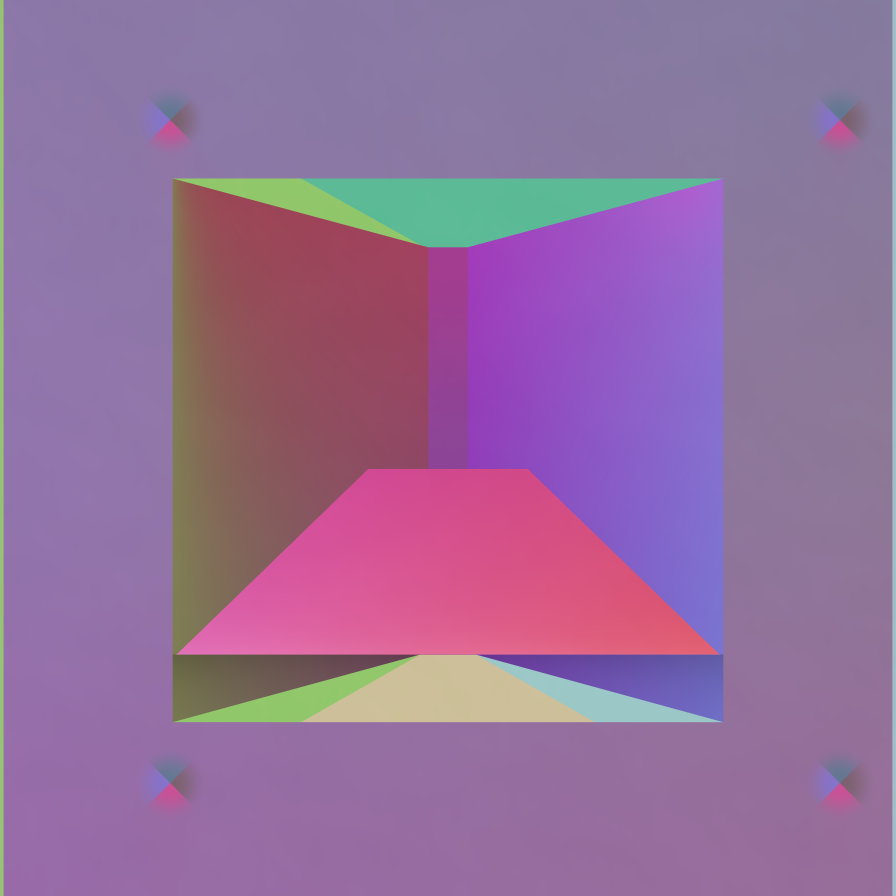
Write a Shadertoy shader that draws this texture map.

```glsl
#define BOX_HALF 0.3073
#define BOX_TOP 0.8008
#define BOX_BOTTOM 0.1940
#define CEILING_Y 0.7240
#define SHELF_TOP 0.4766
#define SHELF_BOTTOM 0.2695
#define STRIP_HALF 0.0220
#define PINWHEEL_SIZE 0.042
#define MOTTLE 0.006

const vec3 LIME = vec3(0.57, 0.78, 0.42);
const vec3 TEAL = vec3(0.36, 0.73, 0.59);
const vec3 SAND = vec3(0.80, 0.75, 0.60);
const vec3 AQUA = vec3(0.61, 0.78, 0.78);

// Antialiased coverage of a signed distance, positive inside
float cover(float d) {
    return clamp(d * iResolution.y + 0.5, 0.0, 1.0);
}

// Signed distance to the line a-b, positive on its left
float side(vec2 p, vec2 a, vec2 b) {
    vec2 e = normalize(b - a);
    return e.x * (p.y - a.y) - e.y * (p.x - a.x);
}

vec3 corners(vec2 t, vec3 bl, vec3 br, vec3 tl, vec3 tr) {
    t = clamp(t, 0.0, 1.0);
    return mix(mix(bl, br, t.x), mix(tl, tr, t.x), t.y);
}

float layeredSines(vec2 p) {
    float sum = 0.0, amp = 0.5;
    for (int i = 0; i < 4; i++) {
        sum += amp * sin(p.x + 1.7 * sin(p.y)) * sin(p.y * 1.3);
        p = mat2(1.5, 1.1, -1.1, 1.5) * p + 2.3;
        amp *= 0.6;
    }
    return sum;
}

vec3 backdrop(vec2 p) {
    vec3 low = mix(vec3(0.595, 0.42, 0.66), vec3(0.59, 0.43, 0.60), p.x);
    vec3 mid = mix(vec3(0.57, 0.46, 0.68), vec3(0.55, 0.47, 0.59), p.x);
    vec3 high = mix(vec3(0.55, 0.47, 0.66), vec3(0.52, 0.48, 0.62), p.x);
    return mix(mix(low, mid, smoothstep(0.0, 0.55, p.y)), high, smoothstep(0.5, 1.0, p.y));
}

// Four coloured quadrants fading out, with a longer glow below
vec3 pinwheel(vec3 col, vec2 d) {
    float blur = 0.0015;
    float right = smoothstep(-blur, blur, d.x);
    float upper = smoothstep(-blur, blur, d.y);
    float upright = smoothstep(-blur, blur, abs(d.y) - abs(d.x));
    vec3 flank = mix(vec3(0.52, 0.45, 0.80), vec3(0.48, 0.38, 0.43), right);
    vec3 stem = mix(vec3(0.80, 0.31, 0.58), vec3(0.38, 0.47, 0.57), upper);
    float fade = 1.0 - smoothstep(0.15, 1.0, length(d) / PINWHEEL_SIZE);
    float glow = exp(-abs(d.x) * 38.0 + d.y * 22.0) * (1.0 - upper) * 0.3;
    col = mix(col, vec3(0.70, 0.36, 0.58), glow * upright);
    return mix(col, mix(flank, stem, upright), fade * 0.95);
}

vec3 walls(vec2 p) {
    float rise = (p.y - BOX_BOTTOM) / (BOX_TOP - BOX_BOTTOM);
    vec2 leftT = vec2((p.x - 0.5 + BOX_HALF) / 0.285, rise);
    vec2 rightT = vec2((p.x - 0.522) / 0.285, rise);
    vec3 left = corners(leftT, vec3(0.46, 0.42, 0.37), vec3(0.48, 0.30, 0.42),
                        vec3(0.60, 0.27, 0.32), vec3(0.66, 0.25, 0.37));
    float spread = mix(0.17, 0.025, clamp(rise, 0.0, 1.0));
    float olive = exp(-max(p.x - 0.5 + BOX_HALF, 0.0) / spread * 1.8);
    left = mix(left, vec3(0.50, 0.51, 0.32), olive * 0.9);
    vec3 right = corners(rightT, vec3(0.48, 0.25, 0.72), vec3(0.46, 0.46, 0.82),
                         vec3(0.66, 0.23, 0.73), vec3(0.58, 0.43, 0.81));
    // Soft violet bloom at the upper right corner
    right += vec3(0.10, -0.04, 0.01) * exp(-length(p - vec2(0.77, 0.79)) * 16.0);
    vec3 strip = mix(vec3(0.55, 0.27, 0.59), vec3(0.64, 0.24, 0.56),
                     smoothstep(SHELF_TOP, CEILING_Y, p.y));
    vec3 col = mix(left, right, cover(p.x - 0.5));
    col = mix(col, strip, cover(STRIP_HALF - abs(p.x - 0.5)));
    // Shade under the shelf
    float under = cover(SHELF_BOTTOM - p.y) * exp(-(SHELF_BOTTOM - p.y) * 20.0);
    return col * (1.0 - 0.22 * under);
}

vec3 room(vec2 p) {
    vec2 q = vec2(abs(p.x - 0.5), p.y);
    vec3 col = walls(p);

    // Ceiling
    float limeCut = -side(p, vec2(0.336, BOX_TOP), vec2(0.461, 0.731));
    float above = min(side(q, vec2(STRIP_HALF, CEILING_Y), vec2(BOX_HALF, BOX_TOP)), p.y - CEILING_Y);
    col = mix(col, mix(TEAL, LIME, cover(limeCut)), cover(above));

    // Floor
    float below = min(-side(q, vec2(0.031, SHELF_BOTTOM), vec2(BOX_HALF, BOX_BOTTOM)), SHELF_BOTTOM - p.y);
    float outer = side(q, vec2(0.031, SHELF_BOTTOM), vec2(0.164, BOX_BOTTOM));
    vec3 wing = p.x < 0.5 ? LIME : AQUA;
    col = mix(col, mix(SAND, wing, cover(outer)), cover(below));

    // Shelf
    float slope = -side(q, vec2(0.089, SHELF_TOP), vec2(0.303, SHELF_BOTTOM));
    float shelf = min(slope, min(SHELF_TOP - p.y, p.y - SHELF_BOTTOM));
    vec2 t = vec2((p.x - 0.2) / 0.6, (p.y - SHELF_BOTTOM) / (SHELF_TOP - SHELF_BOTTOM));
    vec3 pink = corners(t, vec3(0.87, 0.40, 0.69), vec3(0.87, 0.34, 0.41),
                        vec3(0.82, 0.28, 0.64), vec3(0.82, 0.29, 0.47));
    pink += vec3(0.02, 0.05, 0.04) * exp(-max(t.y, 0.0) * 9.0);
    return mix(col, pink, cover(shelf));
}

void mainImage(out vec4 fragColor, in vec2 fragCoord) {
    vec2 p = fragCoord / iResolution.xy;
    vec3 col = backdrop(p);
    for (int i = 0; i < 4; i++) {
        vec2 cell = vec2(i % 2, i / 2);
        col = pinwheel(col, p - mix(vec2(0.190, 0.126), vec2(0.9375, 0.866), cell));
    }
    float box = min(BOX_HALF - abs(p.x - 0.5), min(BOX_TOP - p.y, p.y - BOX_BOTTOM));
    col = mix(col, room(p), cover(box));

    // Thin border lines
    col = mix(col, vec3(0.59, 0.76, 0.47), cover(0.004 - p.x));
    col = mix(col, vec3(0.62, 0.75, 0.78), cover(p.x - 0.996));
    col += MOTTLE * layeredSines(p * 24.0);
    fragColor = vec4(clamp(col, 0.0, 1.0), 1.0);
}
```
